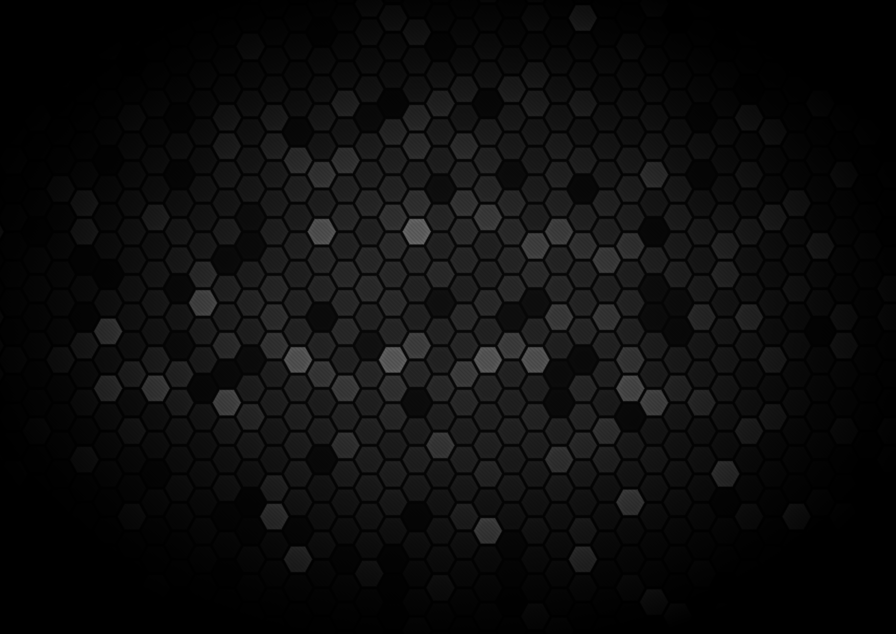
This pattern is drawn by a WebGL 2 fragment shader. Its source:

```glsl
#version 300 es
precision highp float;
// A dark wall of flat-topped hexagonal tiles with randomly toned cells.
// The nearest tile centre is found among two staggered columns, a hash picks
// the tone, and an elliptical vignette sinks the border into black.

uniform vec2 u_resolution;
out vec4 fragColor;

const vec2 PITCH = vec2(0.03744, 0.04494);    // column and row spacing
const vec2 GRID_ORIGIN = vec2(0.0208, 0.9941);
const float TILE_RADIUS = 0.448;              // 0.5 would close the gaps
const float BASE_GREY = 0.142;
const float GAP_GREY = 0.026;

float hash(vec2 cell) {
    vec3 h = fract(vec3(cell.xyx) * vec3(0.1031, 0.1030, 0.0973));
    h += dot(h, h.yzx + 33.33);
    return fract((h.x + h.y) * h.z);
}

// Hexagonal norm: 0.5 on the border between two neighbouring cells.
float hexNorm(vec2 q) {
    q = abs(q);
    return max(q.y, 0.75 * q.x + 0.5 * q.y);
}

// Returns the cell index in xy and the hexagonal distance to its centre in z.
vec3 nearestHex(vec2 g) {
    vec3 best = vec3(0.0, 0.0, 9.0);
    for (int i = 0; i < 2; i++) {
        float column = floor(g.x) + float(i);
        float shift = 0.5 * (1.0 - mod(column, 2.0));
        float row = floor(g.y + shift + 0.5);
        float d = hexNorm(g - vec2(column, row - shift));
        if (d < best.z) best = vec3(column, row, d);
    }
    return best;
}

// Mostly even tiles, with a few dark, raised and bright ones.
float tileTone(vec2 cell) {
    float pick = hash(cell + 71.0);
    float vary = hash(cell + 193.0);
    float tone = mix(0.82, 1.1, vary);
    if (pick < 0.09) tone = mix(0.25, 0.45, vary);
    if (pick > 0.83) tone = mix(1.25, 1.7, vary);
    if (pick > 0.965) tone = mix(2.0, 2.5, vary);
    return tone;
}

float vignette(vec2 p, float aspect) {
    vec2 centre = vec2(0.5 * aspect, 0.515);
    float d = length((p - centre) / vec2(0.5 * aspect, 0.5));
    return 1.0 - smoothstep(0.2, 1.13, d);
}

// Fine diagonal weave on the tile faces.
float hatch(vec2 p) {
    return 1.0 + 0.06 * sin((p.x + p.y) * 1000.0);
}

void main() {
    vec2 p = gl_FragCoord.xy / u_resolution.y;
    float aspect = u_resolution.x / u_resolution.y;

    // Tile shape
    vec3 hex = nearestHex((p - GRID_ORIGIN) / PITCH);
    float pixel = 1.0 / (u_resolution.y * PITCH.y);
    float soft = max(0.035, 0.75 * pixel);
    float face = 1.0 - smoothstep(TILE_RADIUS - soft, TILE_RADIUS + soft, hex.z);

    // Tile tone, with a slightly lighter rim
    float tone = tileTone(hex.xy);
    float rim = 1.0 + 0.1 * smoothstep(0.25, 0.42, hex.z);
    float surface = BASE_GREY * tone * rim * hatch(p);

    // Bright tiles keep more of their light near the border
    float light = vignette(p, aspect);
    float accent = 0.6 * smoothstep(1.1, 2.2, tone);
    float faceLight = mix(light, sqrt(light), accent);

    float grey = mix(GAP_GREY * light, surface * faceLight, face);
    fragColor = vec4(vec3(grey), 1.0);
}
```
